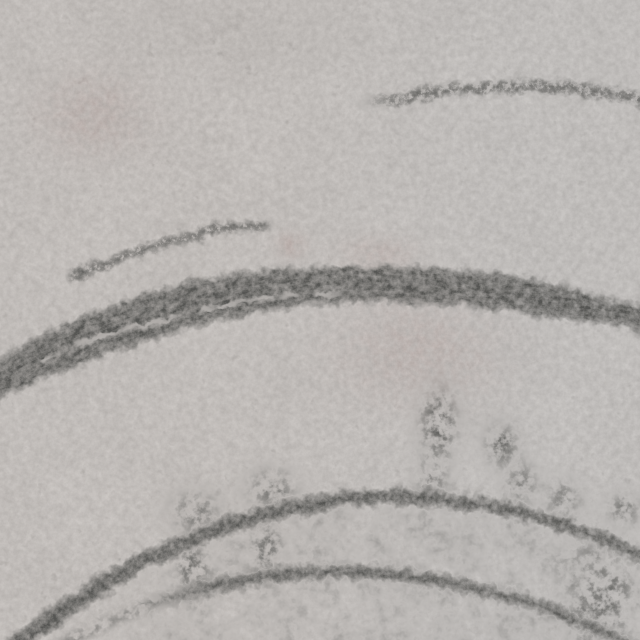
Reproduce this texture procedurally as a WebGL 1 fragment shader.

```glsl
precision highp float;
// Curved graphite strokes and faint pink stains on rough grey plaster.
uniform vec2 u_resolution;

const vec3 PAPER = vec3(0.754, 0.737, 0.724);
const vec3 GRAPHITE = vec3(0.335, 0.335, 0.325);
const vec3 STAIN = vec3(0.715, 0.665, 0.650);
const float GRAIN_SCALE = 58.0;
const float EDGE_SOFTNESS = 0.0085;
const float EDGE_WOBBLE = 0.0105;
const float PAPER_GRAIN = 0.068;

vec2 gradientAt(vec2 cell) {
  float h = fract(sin(dot(cell, vec2(127.1, 311.7))) * 43758.55);
  return vec2(cos(h * 6.2832), sin(h * 6.2832));
}

// Gradient noise, roughly -0.7 to 0.7
float noise(vec2 p) {
  vec2 i = floor(p), f = p - i;
  vec2 u = f * f * f * (f * (f * 6.0 - 15.0) + 10.0);
  float a = dot(gradientAt(i), f);
  float b = dot(gradientAt(i + vec2(1, 0)), f - vec2(1, 0));
  float c = dot(gradientAt(i + vec2(0, 1)), f - vec2(0, 1));
  float d = dot(gradientAt(i + vec2(1, 1)), f - vec2(1, 1));
  return mix(mix(a, b, u.x), mix(c, d, u.x), u.y);
}

float fbm(vec2 p) {
  float sum = 0.0, gain = 1.0;
  for (int i = 0; i < 3; i++) {
    p = mat2(1.6, 1.2, -1.2, 1.6) * p + 3.7;
    sum += gain * noise(p * 0.5);
    gain *= 0.55;
  }
  return sum;
}

// Cubic through four heights at t = 0, 1, 2, 3
float cubic(vec4 h, float t) {
  vec3 d1 = h.yzw - h.xyz;
  vec2 d2 = d1.yz - d1.xy;
  return h.x + t * (d1.x + (t - 1.0) * (d2.x * 0.5 + (t - 2.0) * (d2.y - d2.x) / 6.0));
}

// Signed distance to a curve whose heights are spread evenly over span
float curveOffset(vec2 p, vec2 span, vec4 heights) {
  float scale = 3.0 / (span.y - span.x);
  float t = (p.x - span.x) * scale;
  float h = cubic(heights, t);
  float slope = (cubic(heights, t + 0.02) - h) * scale / 0.02;
  return (p.y - h) / sqrt(1.0 + slope * slope);
}

float line(float offset, float halfWidth, float rough) {
  float d = abs(offset) - halfWidth + EDGE_WOBBLE * rough;
  return 1.0 - smoothstep(-EDGE_SOFTNESS, EDGE_SOFTNESS, d);
}

float within(float x, float from, float to, float fade) {
  return smoothstep(from - fade, from + fade, x) * (1.0 - smoothstep(to - fade, to + fade, x));
}

float blob(vec2 p, vec2 center, vec2 radius) {
  vec2 q = (p - center) / radius;
  return exp(-dot(q, q));
}

void main() {
  vec2 p = gl_FragCoord.xy / u_resolution;
  float rough = fbm(p * GRAIN_SCALE);
  float fine = fbm(p * GRAIN_SCALE * 1.8 + 19.0);
  float patches = fbm(p * 24.0 + 7.0);
  float cloud = fbm(p * 8.0 + 4.0);
  float edge = rough + 0.35 * patches;
  vec2 warped = p + 0.005 * vec2(0.0, noise(p * 22.0));

  // Plaster: broad clouds, fine grain and sparse pits
  vec3 color = PAPER + 0.012 * cloud + 0.012 * patches;
  color += PAPER_GRAIN * (0.4 * rough + 0.6 * fine);
  color += vec3(-0.004, 0.002, 0.006) * smoothstep(0.3, 0.9, p.x);
  color -= 0.07 * smoothstep(0.3, 0.95, 0.8 * rough + 0.5 * patches);
  color -= 0.05 * blob(p, vec2(0.36, 0.95), vec2(0.13, 0.06)) * smoothstep(-0.4, 0.5, rough);

  // Pink stains
  float stain = 0.65 * blob(p, vec2(0.145, 0.82), vec2(0.080, 0.06));
  stain += 0.60 * blob(p, vec2(0.59, 0.605), vec2(0.055, 0.025));
  stain += 0.80 * blob(p, vec2(0.455, 0.617), vec2(0.022, 0.020));
  stain += 0.60 * blob(p, vec2(0.65, 0.45), vec2(0.12, 0.08));
  color = mix(color, STAIN + 0.06 * fine, clamp(stain * (0.75 + 0.7 * edge), 0.0, 0.75));

  // Broad upper arc, split by a thin pale gap on the left
  float band = curveOffset(warped, vec2(0.0, 1.0), vec4(0.408, 0.531, 0.554, 0.501));
  float bandWidth = mix(0.034, 0.027, smoothstep(0.3, 0.55, p.x));
  bandWidth -= 0.007 * (1.0 - smoothstep(0.0, 0.15, p.x)) + 0.009 * smoothstep(0.78, 1.0, p.x);
  float streak = fbm(vec2(p.x * 38.0, band * 120.0));
  float ink = 0.84 * line(band, bandWidth, edge) * (0.97 + 0.35 * streak);
  float gapOffset = band + 0.012 * smoothstep(0.0, 0.3, p.x) + 0.007 * edge;
  float gap = 1.0 - smoothstep(0.001, 0.007, abs(gapOffset));
  ink *= 1.0 - 0.75 * gap * within(p.x, 0.04, 0.53, 0.03) * smoothstep(-0.5, 0.2, patches);

  // Two lower arcs
  float arc = curveOffset(warped, vec2(0.04, 1.0), vec4(0.004, 0.180, 0.221, 0.130));
  ink = max(ink, 0.88 * line(arc, mix(0.0135, 0.0085, p.x), edge));
  float inner = curveOffset(warped, vec2(0.13, 0.977), vec4(0.010, 0.099, 0.091, -0.003));
  float innerInk = mix(0.45 * smoothstep(-0.4, 0.4, edge), 0.84, smoothstep(0.2, 0.36, p.x));
  ink = max(ink, innerInk * line(inner, mix(0.013, 0.007, p.x), edge));

  // Thin, broken strokes above
  float left = curveOffset(warped, vec2(0.098, 0.427), vec4(0.566, 0.603, 0.637, 0.647));
  float leftInk = 0.76 * within(p.x, 0.108, 0.42, 0.012) * smoothstep(-0.8, 0.0, fine);
  ink = max(ink, leftInk * line(left, 0.0062, edge));
  float right = curveOffset(warped, vec2(0.56, 1.0), vec4(0.836, 0.858, 0.865, 0.844));
  float rightInk = 0.70 * within(p.x, 0.59, 1.1, 0.04) * smoothstep(-0.7, 0.2, fine);
  ink = max(ink, rightInk * line(right, 0.0085, edge));

  // Smudged vertical marks across the lower arcs
  float smudge = blob(p, vec2(0.685, 0.337), vec2(0.027, 0.050));
  smudge += 0.65 * blob(p, vec2(0.675, 0.245), vec2(0.024, 0.035));
  smudge += 0.90 * blob(p, vec2(0.783, 0.305), vec2(0.024, 0.030));
  smudge += 0.65 * blob(p, vec2(0.815, 0.245), vec2(0.024, 0.032));
  smudge += 0.65 * blob(p, vec2(0.880, 0.220), vec2(0.026, 0.030));
  smudge += 0.75 * blob(p, vec2(0.425, 0.235), vec2(0.036, 0.030));
  smudge += 0.70 * blob(p, vec2(0.305, 0.200), vec2(0.036, 0.030));
  smudge += 0.65 * blob(p, vec2(0.300, 0.110), vec2(0.022, 0.045));
  smudge += 0.55 * blob(p, vec2(0.415, 0.145), vec2(0.022, 0.040));
  smudge += 0.65 * blob(p, vec2(0.940, 0.070), vec2(0.050, 0.070));
  smudge += 0.70 * blob(p, vec2(0.975, 0.205), vec2(0.025, 0.022));
  float shade = (1.0 - smoothstep(-0.03, 0.0, arc)) * smoothstep(0.12, 0.35, p.x);
  smudge += 0.26 * shade * smoothstep(-0.5, 0.4, patches);
  ink = max(ink, 0.80 * smudge * smoothstep(-0.45, 0.50, edge + 0.4 * fine));

  // Plaster grain shows through the graphite
  ink *= clamp(0.82 + 0.34 * rough + 0.48 * fine, 0.2, 1.15);
  gl_FragColor = vec4(mix(color, GRAPHITE, clamp(ink, 0.0, 1.0)), 1.0);
}
```
